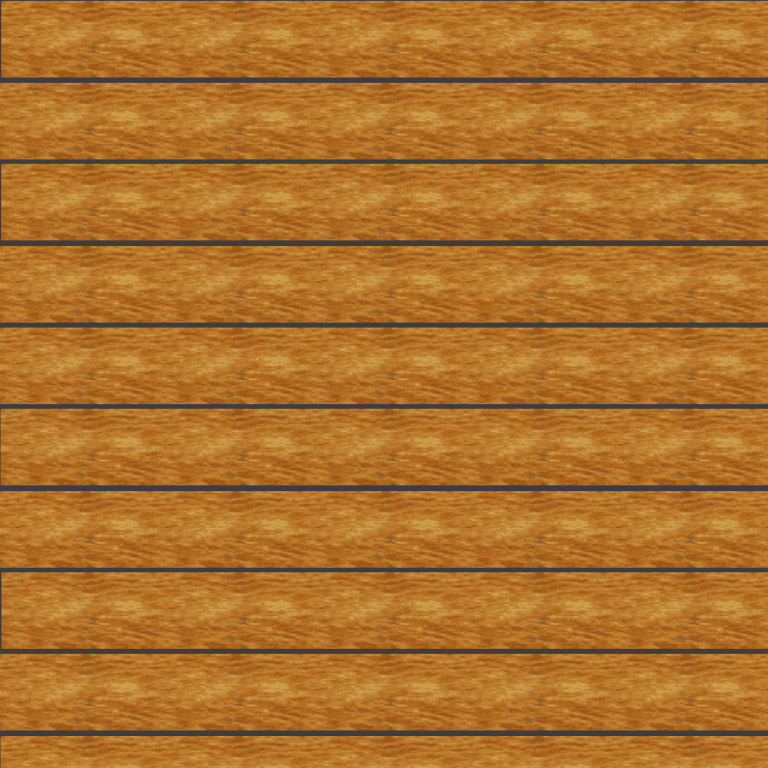
This texture is drawn by a Shadertoy shader. Its source:

```glsl
// Horizontal varnished wood planks with repeating grain, separated by dark grey gaps.
#define PITCH 0.1063        // plank height plus gap
#define GAP 0.0066          // gap thickness
#define TOP_OFFSET 0.0021   // first gap centre above the top edge
#define REPEAT 0.1955       // width of one grain repeat
#define SHIFT 0.0024        // sideways misalignment of planks
#define GRAIN 0.62          // strength of the long grain
#define FIBRE 0.50          // strength of the fine fibres
#define GLOW 0.34           // strength of the pale patches
#define PORES 0.60          // strength of the dark pores

const float TAU = 6.2831853;
const vec3 GAP_GREY = vec3(0.24, 0.24, 0.24);
const vec3 PORE_BROWN = vec3(0.44, 0.33, 0.20);
const vec3 STREAK = vec3(0.61, 0.34, 0.10);
const vec3 AMBER = vec3(0.69, 0.41, 0.12);
const vec3 HONEY = vec3(0.74, 0.49, 0.19);
const vec3 STRAW = vec3(0.80, 0.62, 0.29);

float hash(vec2 p) {
    vec3 q = fract(p.xyx * vec3(0.1031, 0.1030, 0.0973));
    q += dot(q, q.yzx + 33.33);
    return fract((q.x + q.y) * q.z);
}

// Value noise whose lattice wraps after the given number of cells
float noise(vec2 p, vec2 period) {
    vec2 i = floor(p), f = fract(p);
    f = f * f * (3.0 - 2.0 * f);
    vec2 a = mod(i, period), b = mod(i + 1.0, period);
    return mix(mix(hash(a), hash(vec2(b.x, a.y)), f.x),
               mix(hash(vec2(a.x, b.y)), hash(b), f.x), f.y);
}

// Grain stretched along x; slant tilts it while keeping the repeat seamless
float grain(vec2 p, vec2 cells, float slant) {
    vec2 period = vec2(cells.x, slant > 0.0 ? slant : 256.0);
    return noise(vec2(p.x * cells.x, p.y * cells.y - p.x * slant), period);
}

vec3 ramp(float t) {
    vec3 c = mix(STREAK, AMBER, smoothstep(0.0, 0.3, t));
    c = mix(c, HONEY, smoothstep(0.3, 0.6, t));
    return mix(c, STRAW, smoothstep(0.6, 1.0, t));
}

// Wood colour; p.x counts repeats, p.y runs from 0 at the plank top to 1
vec3 wood(vec2 p) {
    float warp = grain(p, vec2(4.0, 3.0), 0.0);
    float upper = 1.0 - smoothstep(0.15, 0.4, p.y);
    float lower = smoothstep(0.5, 0.7, p.y);

    // Two pale patches per repeat along the middle of the plank
    float band = exp(-pow((p.y - 0.44) / 0.22, 2.0));
    float patches = 0.5 + 0.5 * cos(TAU * (2.0 * p.x - 0.8) + 1.2 * (warp - 0.5));
    float tone = 0.37 + GLOW * band * (0.35 + patches);

    // Straight grain above, slanted grain below
    float straight = grain(p, vec2(7.0, 17.0), 0.0);
    float slanted = grain(p, vec2(9.0, 25.0), 10.0);
    tone += GRAIN * (mix(straight, slanted, lower) - 0.5);

    // Curved growth rings near the top
    float rings = sin(TAU * (p.y * 8.0 + 2.2 * warp));
    tone += 0.17 * upper * rings;

    // Fine fibres
    tone += FIBRE * (grain(p + 0.37, vec2(26.0, 44.0), 0.0) - 0.5);
    tone += 0.5 * FIBRE * (grain(p + 0.71, vec2(70.0, 50.0), 0.0) - 0.5);

    // Short dark pores, denser in the lower half
    float pore = grain(p + 0.19, vec2(15.0, 35.0), 14.0);
    pore = smoothstep(0.80, 0.98, pore) * mix(0.35, 1.0, lower);
    vec3 c = mix(ramp(tone), PORE_BROWN, PORES * pore);

    // Broken highlight on the upper edge
    float worn = (1.0 - smoothstep(0.01, 0.04, p.y)) * grain(p, vec2(30.0, 9.0), 0.0);
    return mix(c, STRAW, 0.6 * worn);
}

void mainImage(out vec4 fragColor, in vec2 fragCoord) {
    vec2 uv = fragCoord / iResolution.xy;
    vec2 pixel = 1.0 / iResolution.xy;

    // Planks are counted downwards from the top
    float depth = (1.0 - uv.y + TOP_OFFSET) / PITCH;
    float row = floor(depth);
    float y = fract(depth) * PITCH;

    // Slight offsets from plank to plank
    float shift = SHIFT * cos(TAU * (0.4167 * row + 0.08));
    float centre = 0.5 * PITCH + 0.0005 * sin(row * 2.3);
    float halfHeight = 0.5 * (PITCH - GAP);

    // Plank outline with smoothed edges
    float inY = halfHeight - abs(y - centre);
    float inX = min(uv.x - shift + 0.0005, 1.0022 + shift - uv.x);
    float plank = clamp(inY / pixel.y + 0.5, 0.0, 1.0)
                * clamp(inX / pixel.x + 0.5, 0.0, 1.0);

    vec2 p = vec2((uv.x - shift) / REPEAT, (y - centre) / (2.0 * halfHeight) + 0.5);
    fragColor = vec4(mix(GAP_GREY, wood(p), plank), 1.0);
}
```
